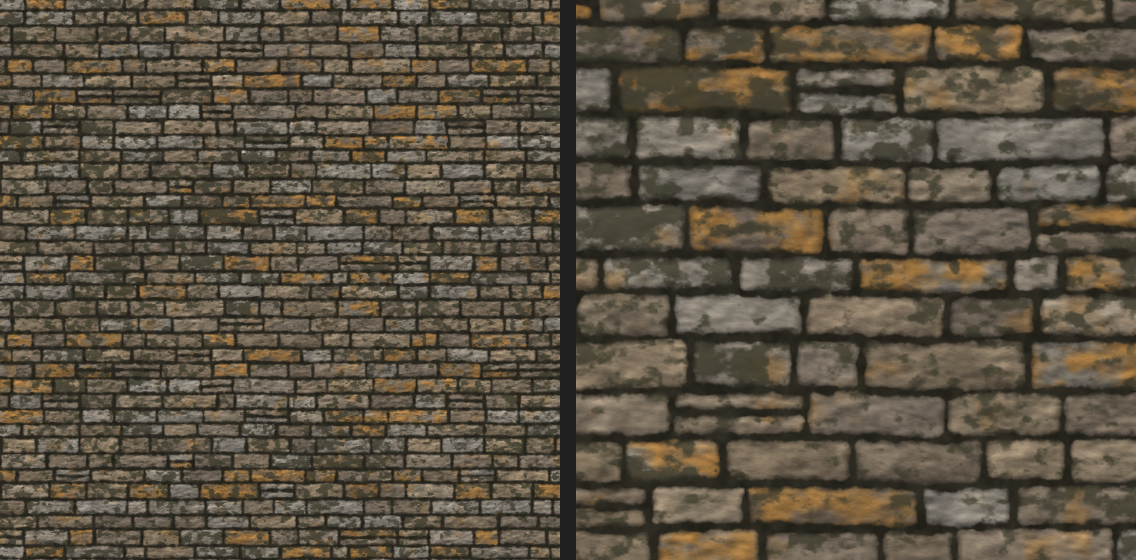
Left, the full canvas; right, a detail of the centre.
A WebGL 1 fragment shader for this texture:

```glsl
precision highp float;

uniform vec2 u_resolution;

const vec2 REPEAT = vec2(10.0, 18.0);        // stones and courses before the wall repeats
const vec2 PITCH = vec2(0.0723, 0.0272);     // mean stone size
const float COURSE_JITTER = 0.2;
const float STONE_JITTER = 0.62;
const float JOINT = 0.0036;
const float CORNER = 0.0035;
const float ROUGHNESS = 0.0055;
const float SPLIT_SHARE = 0.06;
const float OCHRE_SHARE = 0.15;

const vec3 MORTAR = vec3(0.155, 0.148, 0.115);
const vec3 BROWN = vec3(0.45, 0.405, 0.355);
const vec3 TAN = vec3(0.54, 0.475, 0.385);
const vec3 PALE = vec3(0.55, 0.525, 0.485);
const vec3 OCHRE = vec3(0.58, 0.43, 0.24);
const vec3 LICHEN = vec3(0.235, 0.23, 0.175);

float hash(vec2 p) {
  vec3 q = fract(p.xyx * vec3(0.1031, 0.1030, 0.0973));
  q += dot(q, q.yzx + 33.33);
  return fract((q.x + q.y) * q.z);
}

float noise(vec2 p) {
  vec2 i = floor(p);
  vec2 f = fract(p);
  f = f * f * (3.0 - 2.0 * f);
  float low = mix(hash(i), hash(i + vec2(1.0, 0.0)), f.x);
  float high = mix(hash(i + vec2(0.0, 1.0)), hash(i + 1.0), f.x);
  return mix(low, high, f.y);
}

float fbm(vec2 p) {
  float sum = 0.0;
  float gain = 0.5;
  for (int i = 0; i < 4; i++) {
    sum += gain * noise(p);
    p = p * 2.03 + 17.3;
    gain *= 0.5;
  }
  return sum;
}

// Lower edge of a course, in courses
float courseEdge(float row) {
  return row + COURSE_JITTER * (hash(vec2(mod(row, REPEAT.y), 71.0)) - 0.5);
}

// Left edge of a stone, in stones
float stoneEdge(float col, float row) {
  vec2 id = vec2(mod(col, REPEAT.x), mod(row, REPEAT.y));
  return col + STONE_JITTER * (hash(id + 23.0) - 0.5);
}

float roundBox(vec2 p, vec2 halfSize, float radius) {
  vec2 q = abs(p) - halfSize + radius;
  return length(max(q, 0.0)) + min(max(q.x, q.y), 0.0) - radius;
}

void main() {
  float unit = min(u_resolution.x, u_resolution.y);
  vec2 p = gl_FragCoord.xy / unit;
  float pixel = 1.0 / unit;

  // Find the stone, with slightly wavy courses
  vec2 wall = p;
  wall.y += 0.0025 * (noise(p * vec2(22.0, 9.0)) - 0.5);
  vec2 grid = wall / PITCH;
  float row = floor(grid.y);
  row += step(courseEdge(row + 1.0), grid.y) - step(grid.y, courseEdge(row));
  float shift = hash(vec2(mod(row, REPEAT.y), 5.0));
  grid.x += shift;
  float col = floor(grid.x);
  col += step(stoneEdge(col + 1.0, row), grid.x) - step(grid.x, stoneEdge(col, row));

  vec2 lower = vec2(stoneEdge(col, row), courseEdge(row)) * PITCH;
  vec2 upper = vec2(stoneEdge(col + 1.0, row), courseEdge(row + 1.0)) * PITCH;
  vec2 halfSize = 0.5 * (upper - lower);
  vec2 local = grid * PITCH - 0.5 * (lower + upper);
  vec2 id = vec2(mod(col, REPEAT.x), mod(row, REPEAT.y));

  // Some stones are two thin slabs
  if (hash(id + 131.0) < SPLIT_SHARE) {
    float side = local.y < 0.0 ? -1.0 : 1.0;
    halfSize.y *= 0.5;
    local.y -= side * halfSize.y;
    id += 40.0 + 20.0 * side;
  }

  // Worn outline
  vec2 inset = JOINT * (0.4 + 0.35 * vec2(hash(id + 11.0), hash(id + 47.0)));
  float d = roundBox(local, halfSize - inset, CORNER);
  d += ROUGHNESS * (fbm(p * 120.0) - 0.47);
  float soft = 0.0007 + 0.6 * pixel;
  float stone = 1.0 - smoothstep(-soft, soft, d);

  // Stone colour
  vec3 color = mix(BROWN, TAN, hash(id + 3.0));
  color = mix(color, PALE, smoothstep(0.35, 1.0, hash(id + 61.0)));
  float mottle = fbm(p * vec2(60.0, 95.0) + 31.0);
  float ochre = step(1.0 - OCHRE_SHARE, hash(id + 89.0));
  float rust = smoothstep(0.58, 0.78, fbm(p * 38.0 + 9.0));
  color = mix(color, OCHRE, max(ochre * smoothstep(0.2, 0.65, mottle), 0.55 * rust));

  // Layered relief and grain
  vec2 grain = p * vec2(85.0, 190.0);
  float relief = fbm(grain) - fbm(grain + vec2(-0.25, 0.55));
  color *= 0.94 + 0.6 * relief + 0.45 * (mottle - 0.47);
  color *= 0.92 + 0.16 * hash(id + 107.0);

  // Lichen gathers on some stones and in patches
  float growth = 0.18 * hash(id + 151.0) + 0.16 * noise(p * 7.0 + 3.0);
  float lichen = smoothstep(0.6, 0.82, fbm(p * vec2(95.0, 130.0) + 53.0) + growth);
  color = mix(color, LICHEN, 0.8 * lichen);

  // Rounded edges: dark rim, lit top, shaded foot
  color *= mix(0.72, 1.0, smoothstep(0.0, 0.0035, -d));
  color *= 1.0 + 0.09 * clamp(local.y / halfSize.y, -1.0, 1.0);

  vec3 mortar = MORTAR * (0.65 + 0.75 * fbm(p * 150.0 + 7.0));
  gl_FragColor = vec4(mix(mortar, color, stone), 1.0);
}
```
